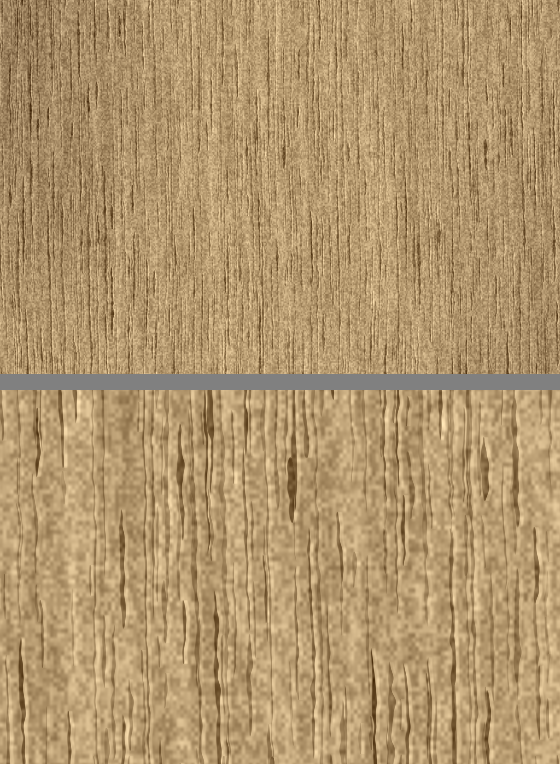
Top: the whole. Bottom: its middle third, enlarged.
A Shadertoy shader for this texture:

```glsl
#define WOOD_COLOR vec3(0.725, 0.615, 0.448)
#define SHADE_TINT vec3(1.0, 1.0, 0.92)
#define STAIN_TINT vec3(1.0, 0.95, 0.70)
#define PORE_DEPTH 0.29
#define RIM_LIGHT 0.13
#define FIBER_CONTRAST 0.075
#define GRAIN_CONTRAST 0.20
#define STAIN_DEPTH 0.11
#define LONG_PORE_CELL vec2(0.021, 0.16)
#define SHORT_PORE_CELL vec2(0.012, 0.075)
#define SEAM_CELL vec2(0.027, 0.42)

vec3 hash3(vec2 p) {
    vec3 q = fract(p.xyx * vec3(0.1031, 0.1030, 0.0973));
    q += dot(q, q.yxz + 33.33);
    return fract((q.xxy + q.yzz) * q.zyx);
}

float noise(vec2 p) {
    vec2 cell = floor(p), f = fract(p);
    f = f * f * (3.0 - 2.0 * f);
    float bottom = mix(hash3(cell).x, hash3(cell + vec2(1, 0)).x, f.x);
    float top = mix(hash3(cell + vec2(0, 1)).x, hash3(cell + vec2(1, 1)).x, f.x);
    return mix(bottom, top, f.y);
}

// Tapered slits: x is the dark groove, y the lit rim to its right
vec2 pores(vec2 p, vec2 cellSize, float halfWidth, float density, float seed) {
    vec2 base = floor(p / cellSize);
    float blur = 0.5 / iResolution.y;
    float ragged = 0.35 + 1.2 * noise(vec2(p.x * 40.0, p.y * 95.0) + seed);
    vec2 result = vec2(0.0);
    for (int j = -1; j <= 1; j++)
    for (int i = -1; i <= 1; i++) {
        vec2 id = base + vec2(i, j);
        vec3 rnd = hash3(id + seed);
        vec3 size = hash3(id + seed + 57.0);
        if (rnd.z > density) continue;

        // Pores share a column, so they chain into broken lines
        float column = hash3(vec2(id.x, seed)).x;
        vec2 center = (id + vec2(mix(column, rnd.x, 0.2), rnd.y)) * cellSize;
        float halfLength = cellSize.y * mix(0.18, 0.85, size.x * size.x);
        vec2 d = p - center;
        float along = d.y / halfLength;
        float taper = sqrt(max(0.0, 1.0 - along * along));
        float w = halfWidth * mix(0.5, 1.3, size.y * size.y) * taper * ragged;
        float visible = smoothstep(0.0, 0.35, taper) * mix(0.5, 1.0, size.z);

        // Soft shadow on the left, crisp lit wall on the right
        float leftEdge = smoothstep(-w - 2.0 * blur, -w + blur, d.x);
        float rightEdge = smoothstep(w - blur, w + blur, d.x);
        float rimEnd = w + 0.0022;
        float rim = rightEdge * (1.0 - smoothstep(rimEnd, rimEnd + 0.002, d.x));
        result = max(result, vec2(leftEdge * (1.0 - rightEdge), rim) * visible);
    }
    return result;
}

void mainImage(out vec4 fragColor, in vec2 fragCoord) {
    vec2 uv = fragCoord / iResolution.xy;
    vec2 p = fragCoord / iResolution.y;

    // Gentle lean and wander of the grain, with a rough small wobble
    vec2 q = p;
    q.x += 0.012 * p.y + 0.010 * (noise(p * vec2(5.0, 3.0)) - 0.5);
    q.x += 0.003 * (noise(p * vec2(45.0, 26.0)) - 0.5);
    q.x += 0.002 * (noise(p * vec2(60.0, 90.0) + 17.0) - 0.5);

    // Faint fibers and a fine sandy surface
    float fiber = noise(q * vec2(60.0, 3.0)) - 0.5;
    fiber += 1.3 * (noise(q * vec2(170.0, 14.0)) - 0.5);
    float grain = noise(p * vec2(310.0, 250.0) + 9.0) - 0.5;
    grain += 0.5 * (noise(q * vec2(170.0, 110.0) + 31.0) - 0.5);

    // Open pores in two sizes, plus thin seams running on for longer
    vec2 longPores = pores(q, LONG_PORE_CELL, 0.0023, 0.66, 3.0);
    vec2 shortPores = pores(q, SHORT_PORE_CELL, 0.0014, 0.50, 71.0);
    vec2 seams = pores(q, SEAM_CELL, 0.0015, 0.85, 139.0);
    float groove = max(longPores.x, max(0.6 * shortPores.x, 0.7 * seams.x));
    float rim = max(longPores.y, max(0.6 * shortPores.y, 0.8 * seams.y));
    rim *= 1.0 - groove;

    // Weathered upper left corner, dimmer right edge, faint clouds
    float stain = smoothstep(0.4, 0.0, uv.x) * smoothstep(-0.3, 1.0, uv.y);
    stain += 0.35 * smoothstep(0.65, 1.0, uv.x);
    stain += 0.3 * (noise(p * vec2(5.0, 2.5) + 4.0) - 0.5);

    float shade = FIBER_CONTRAST * fiber + GRAIN_CONTRAST * grain;
    shade += RIM_LIGHT * rim - PORE_DEPTH * groove;
    vec3 color = WOOD_COLOR + shade * SHADE_TINT - STAIN_DEPTH * stain * STAIN_TINT;
    fragColor = vec4(clamp(color, 0.0, 1.0), 1.0);
}
```
